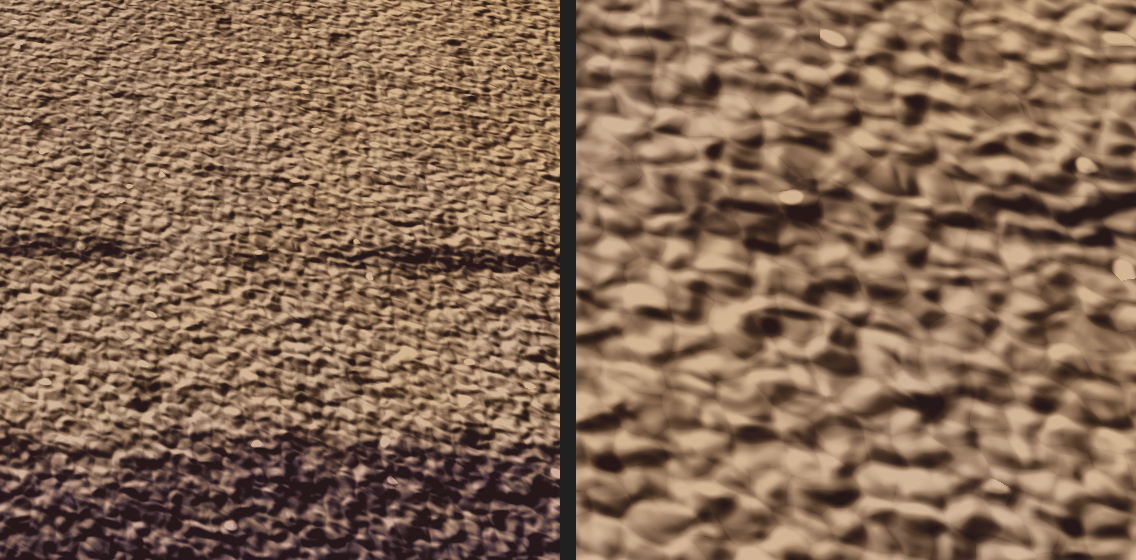
Left, the full canvas; right, a detail of the centre.
Give the GLSL for this texture, as a WebGL 1 fragment shader.

```glsl
precision highp float;

// Stony ploughed soil seen at a low angle, crossed by a dark furrow and ending in a shaded foreground.
// A ground plane in mild perspective carries a height field of cellular clods and gradient noise;
// its slope towards the sun, lowered by shadow masks, picks a colour from an earth ramp.

uniform vec2 u_resolution;

const vec3 CREVICE = vec3(0.15, 0.095, 0.095);
const vec3 BROWN = vec3(0.30, 0.21, 0.15);
const vec3 PLUM = vec3(0.32, 0.24, 0.245);
const vec3 EARTH = vec3(0.49, 0.38, 0.30);
const vec3 SAND = vec3(0.64, 0.52, 0.42);
const vec3 PALE = vec3(0.82, 0.71, 0.60);

vec2 hash2(vec2 cell) {
  vec3 a = fract(cell.xyx * vec3(0.1031, 0.1030, 0.0973));
  a += dot(a, a.yzx + 33.33);
  return fract((a.xx + a.yz) * a.zy);
}

float cornerSlope(vec2 cell, vec2 offset) {
  float angle = 6.2832 * hash2(cell).x;
  return dot(vec2(cos(angle), sin(angle)), offset);
}

float gradientNoise(vec2 p) {
  vec2 i = floor(p);
  vec2 f = p - i;
  vec2 u = f * f * f * (f * (f * 6.0 - 15.0) + 10.0);
  vec2 e = vec2(1.0, 0.0);
  float low = mix(cornerSlope(i, f), cornerSlope(i + e, f - e), u.x);
  float high = mix(cornerSlope(i + e.yx, f - e.yx), cornerSlope(i + e.xx, f - e.xx), u.x);
  return mix(low, high, u.y);
}

// Distance to the nearest clod centre, and a random value for that clod
vec2 nearestClod(vec2 p) {
  vec2 base = floor(p);
  vec2 best = vec2(8.0, 0.0);
  for (int j = -1; j <= 1; j++) {
    for (int i = -1; i <= 1; i++) {
      vec2 cell = base + vec2(float(i), float(j));
      vec2 centre = cell + 0.1 + 0.8 * hash2(cell);
      float d = length(p - centre);
      if (d < best.x) best = vec2(d, hash2(cell + 71.0).y);
    }
  }
  return best;
}

// Low horizon: features shrink and flatten with distance, and lean down to the right
vec2 groundPlane(vec2 uv, float horizon) {
  float depth = 1.0 / (horizon - uv.y);
  vec2 p = vec2(95.0 * (uv.x - 0.5), 300.0) * depth;
  p.y += 0.28 * p.x;
  return p + vec2(60.0, 0.0);
}

float soilHeight(vec2 p, float clodDistance, float coarse) {
  return gradientNoise(p * 0.9 + 5.3)
       + 0.35 * gradientNoise(p * 1.9 + 17.1)
       + coarse * gradientNoise(p * 0.43 + 31.7)
       - 0.9 * clodDistance;
}

// Broken, slightly tilted dark trench, fullest at both sides
float furrowMask(vec2 uv, vec2 p) {
  float wobble = 0.014 * gradientNoise(p * 0.3 + 9.0) + 0.012 * gradientNoise(p * 0.8);
  float offset = abs(uv.y - 0.562 + 0.032 * uv.x + wobble);
  float presence = 0.62 + 0.38 * cos(6.9 * uv.x) + 0.5 * gradientNoise(vec2(uv.x * 9.0, 2.5));
  return clamp(presence, 0.0, 1.0) * (1.0 - smoothstep(0.012, 0.029, offset));
}

// Shaded foreground with a ragged upper edge
float foregroundShade(vec2 uv, vec2 p) {
  float ragged = 0.07 * gradientNoise(uv * vec2(4.0, 6.0) + 3.7) + 0.035 * gradientNoise(p * 0.35);
  float shade = 1.0 - smoothstep(0.13, 0.27, uv.y + ragged);
  return shade * (0.95 + 0.5 * gradientNoise(uv * vec2(8.0, 14.0) + 12.4));
}

float ramp(float from, float to, float t) {
  return clamp((t - from) / (to - from), 0.0, 1.0);
}

vec3 soilColour(float tone, float shade) {
  vec3 c = mix(CREVICE, mix(BROWN, PLUM, shade), ramp(0.07, 0.25, tone));
  c = mix(c, EARTH, ramp(0.25, 0.475, tone));
  c = mix(c, SAND, ramp(0.475, 0.72, tone));
  return mix(c, PALE, ramp(0.72, 0.93, tone));
}

void main() {
  vec2 uv = gl_FragCoord.xy / u_resolution;
  vec2 p = groundPlane(uv, 2.6);
  p += 0.35 * vec2(gradientNoise(p * 0.8 + 40.0), gradientNoise(p * 0.8 + 80.0));
  float near = 1.0 - smoothstep(0.05, 0.6, uv.y);
  float coarse = mix(0.7, 1.7, near);

  // Relief lit from the upper left
  vec2 sunStep = vec2(-0.2, 0.3);
  vec2 clod = nearestClod(p);
  vec2 sunClod = nearestClod(p + sunStep);
  float relief = soilHeight(p, clod.x, coarse) - soilHeight(p + sunStep, sunClod.x, coarse);

  // Shadows, hollows, light patches and rare pale stones
  float shade = clamp(foregroundShade(uv, p), 0.0, 1.0);
  float furrow = furrowMask(uv, p);
  float hollow = smoothstep(0.22, 0.5, gradientNoise(p * vec2(0.25, 0.42) + 22.0));
  float stone = smoothstep(0.982, 0.99, clod.y) * (1.0 - smoothstep(0.25, 0.45, clod.x));
  float patches = 0.35 * gradientNoise(uv * 5.0 + 8.0) + 0.2 * (clod.y - 0.5);
  float light = 0.32 + relief * mix(2.5, 2.0, uv.y) + patches
              - 1.25 * shade - 1.3 * furrow - 0.9 * hollow + 1.4 * stone;
  float tone = 1.0 / (1.0 + exp(-1.7 * light));

  // Golden towards the far right, cooler in shade
  float warmth = uv.x * uv.y + 0.5 * gradientNoise(uv * 6.0 + 50.0);
  vec3 colour = soilColour(tone, max(shade, 0.6 * furrow));
  colour *= mix(vec3(1.0), vec3(1.03, 1.0, 0.9), clamp(warmth, 0.0, 1.0));
  colour *= mix(vec3(1.0), vec3(0.98, 0.95, 1.06), shade);
  gl_FragColor = vec4(colour, 1.0);
}
```
